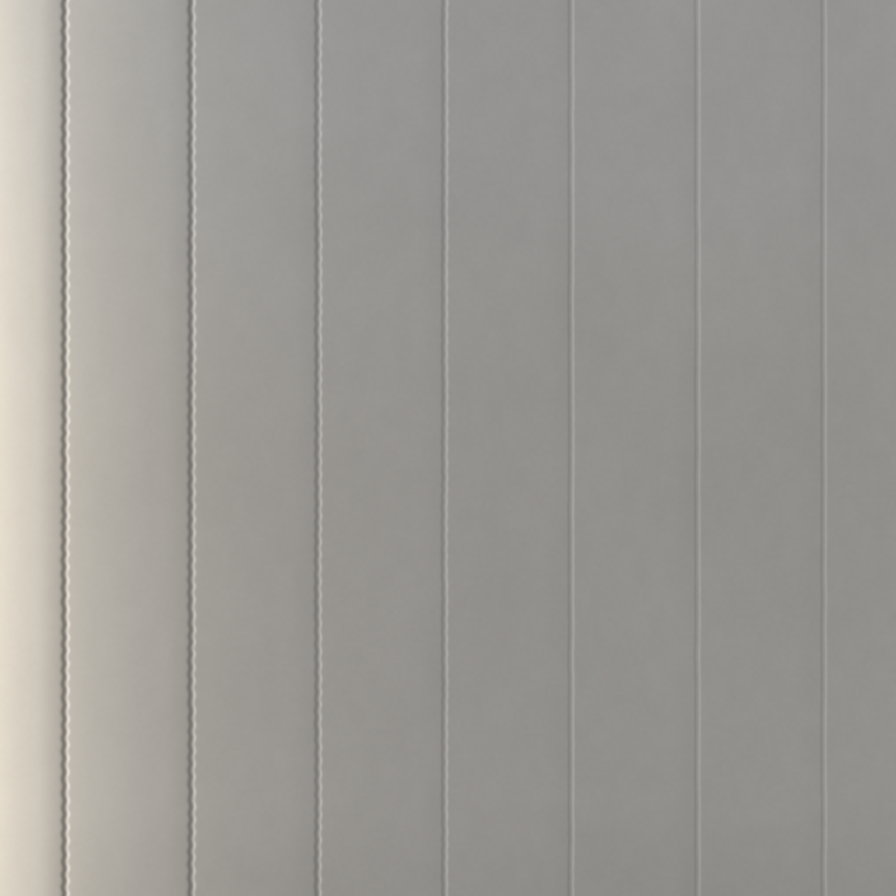
A WebGL 1 fragment shader for this texture:

```glsl
precision highp float;
// Satin grey upholstery panels with stitched vertical seams, lit from the left.
uniform vec2 u_resolution;

const float SEAM_PITCH = 0.1410;
const float FIRST_SEAM = 0.0742;
const float GROOVE_WIDTH = 0.0024;
const float RIDGE_WIDTH = 0.0018;
const float STITCHES = 66.0;
const float STITCH_WOBBLE = 0.0007;
const float GLOW_REACH = 0.13;
const vec3 LEATHER = vec3(0.573, 0.564, 0.549);
const vec3 WARM_GLOW = vec3(0.325, 0.300, 0.255);
const vec3 COOL_TOP = vec3(0.010, 0.016, 0.026);
const vec3 RIDGE_TINT = vec3(1.0, 0.98, 0.96);

float hash(vec2 p) {
  p = fract(p * vec2(0.1031, 0.1137));
  p += dot(p, p.yx + 33.33);
  return fract((p.x + p.y) * p.x * 7.31);
}

float noise(vec2 p) {
  vec2 cell = floor(p);
  vec2 f = fract(p);
  f = f * f * (3.0 - 2.0 * f);
  float low = mix(hash(cell), hash(cell + vec2(1.0, 0.0)), f.x);
  float high = mix(hash(cell + vec2(0.0, 1.0)), hash(cell + 1.0), f.x);
  return mix(low, high, f.y);
}

// Soft line profile, never thinner than a pixel
float softLine(float d, float width, float pixel) {
  float w = max(width, 0.6 * pixel);
  return exp(-d * d / (w * w)) * width / w;
}

void main() {
  vec2 uv = gl_FragCoord.xy / u_resolution;
  float pixel = 1.0 / u_resolution.x;

  // Nearest seam and signed distance to it
  float along = (uv.x - FIRST_SEAM) / SEAM_PITCH;
  float seam = floor(along + 0.5);
  float d = (along - seam) * SEAM_PITCH;
  float light = exp(-uv.x / GLOW_REACH);
  float nearLight = 1.0 - smoothstep(0.0, 0.85, uv.x);

  // Broad side light, cooler along the top
  float glow = light * (1.0 - 0.13 * smoothstep(0.55, 1.0, uv.y));
  vec3 color = LEATHER + WARM_GLOW * glow;
  color += COOL_TOP * smoothstep(0.45, 1.0, uv.y);
  color -= 0.012 * smoothstep(0.12, 0.0, uv.y);

  // Each panel curves away from the light before its seam
  float panelEnd = smoothstep(-0.035, -0.002, d) * (1.0 - smoothstep(-0.002, 0.002, d));
  color *= 1.0 - panelEnd * (0.015 + 0.13 * light);

  // Stitch wobble, uneven from seam to seam and fading to the right
  float phase = 6.2832 * (uv.y * STITCHES + hash(vec2(seam + 9.0, 4.0)));
  float uneven = noise(vec2(seam * 7.0 + 20.0, uv.y * 30.0));
  float wave = sin(phase + 2.0 * uneven);
  float shift = STITCH_WOBBLE * nearLight * wave + 0.0008 * (uneven - 0.5);

  // Dark groove followed by a bright ridge
  float groove = softLine(d + 0.0034 - shift, GROOVE_WIDTH * (0.6 + 0.6 * nearLight), pixel);
  float ridge = softLine(d - 0.0016 - shift, RIDGE_WIDTH * (0.85 + 0.25 * nearLight), pixel);
  color *= 1.0 - groove * (0.07 + 0.24 * nearLight * nearLight);
  color += RIDGE_TINT * ridge * (0.065 + 0.085 * nearLight) * (0.85 + 0.2 * wave * nearLight);

  // Faint blotches and fine grain
  color += 0.010 * (noise(uv * 9.0 + 5.0) - 0.5);
  color += 0.008 * (noise(uv * vec2(60.0, 45.0) + 50.0) - 0.5);
  color += 0.008 * (noise(uv * 256.0 + 90.0) - 0.5);

  gl_FragColor = vec4(clamp(color, 0.0, 1.0), 1.0);
}
```
